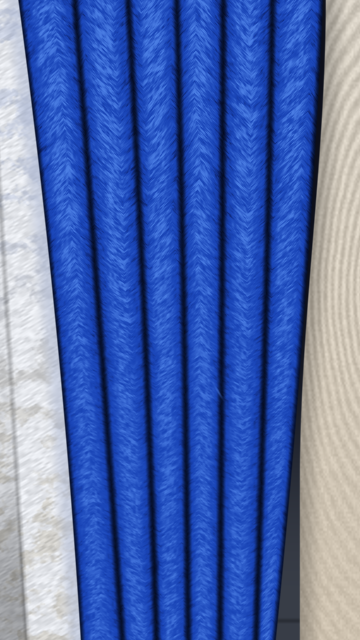
This texture is drawn by a WebGL 1 fragment shader. Its source:

```glsl
precision highp float;
// Hanging fabrics: six blue woven folds between a pale brocade and a ribbed beige cloth.
// Each seam is a bowed line; folds are shaded by their position between two seams,
// and the weaves come from stretched value noise and warped contour lines.
uniform vec2 u_resolution;

// Seams as (x at top, x at bottom, sideways bow)
const vec3 SEAM_0 = vec3(0.051, 0.2245, 0.016);
const vec3 SEAM_1 = vec3(0.208, 0.340, 0.002);
const vec3 SEAM_2 = vec3(0.356, 0.435, 0.006);
const vec3 SEAM_3 = vec3(0.491, 0.523, 0.004);
const vec3 SEAM_4 = vec3(0.620, 0.611, 0.001);
const vec3 SEAM_5 = vec3(0.757, 0.711, 0.004);
const vec3 SEAM_6 = vec3(0.898, 0.766, 0.012);

const vec3 BLUE_DEEP = vec3(0.02, 0.06, 0.27);
const vec3 BLUE_MID = vec3(0.10, 0.27, 0.72);
const vec3 BLUE_LIGHT = vec3(0.29, 0.49, 0.89);
const vec3 PALE = vec3(0.89, 0.90, 0.92);
const vec3 PALE_COOL = vec3(0.69, 0.73, 0.83);
const vec3 PALE_WARM = vec3(0.75, 0.73, 0.68);
const vec3 BEIGE = vec3(0.79, 0.765, 0.72);
const vec3 GAP_TOP = vec3(0.05, 0.06, 0.10);
const vec3 GAP_LOW = vec3(0.22, 0.24, 0.28);
const float WEAVE_STRENGTH = 0.75;
const float RIB_STRENGTH = 0.055;

float hash(vec2 p) {
  p = fract(p * vec2(0.1031, 0.1130));
  p += dot(p, p.yx + 33.33);
  return fract((p.x + p.y) * p.x * 17.0);
}

float noise(vec2 p) {
  vec2 i = floor(p), f = fract(p);
  f = f * f * (3.0 - 2.0 * f);
  return mix(mix(hash(i), hash(i + vec2(1.0, 0.0)), f.x),
             mix(hash(i + vec2(0.0, 1.0)), hash(i + vec2(1.0, 1.0)), f.x), f.y);
}

float fbm(vec2 p) {
  float sum = 0.0, gain = 0.5;
  for (int i = 0; i < 4; i++) {
    sum += gain * noise(p);
    p = p * 2.03 + 17.0;
    gain *= 0.5;
  }
  return sum / 0.9375;
}

float seamX(vec3 seam, float down) {
  return mix(seam.x, seam.y, down) + seam.z * 4.0 * down * (1.0 - down);
}

// Narrows span (left, right, index) to the fold that holds x.
void narrow(inout vec3 span, float x, float down, vec3 seam) {
  float edge = seamX(seam, down);
  if (x > edge) span = vec3(edge, span.y, span.z + 1.0);
  else span.y = min(span.y, edge);
}

vec3 blueFolds(vec2 q, float down) {
  vec3 span = vec3(seamX(SEAM_0, down), seamX(SEAM_6, down), 0.0);
  narrow(span, q.x, down, SEAM_1);
  narrow(span, q.x, down, SEAM_2);
  narrow(span, q.x, down, SEAM_3);
  narrow(span, q.x, down, SEAM_4);
  narrow(span, q.x, down, SEAM_5);
  float u = clamp((q.x - span.x) / (span.y - span.x), 0.0, 1.0);

  // Chevron strokes, coarse above and fine below
  float upper = 1.0 - smoothstep(0.15, 0.75, down);
  float zig = abs(fract(u * 0.8 + span.z * 0.37 + 0.15 * noise(q * 6.0)) - 0.5);
  float slanted = q.y + zig * mix(0.06, 0.16, upper);
  float strokes = noise(vec2(q.x * 62.0 + span.z * 9.0, slanted * 145.0));
  float fine = noise(vec2(q.x * 150.0, slanted * 230.0));
  float bands = sin(slanted * 95.0 + 5.0 * noise(q * 9.0));
  float weave = (strokes - 0.5) * 0.75 + (fine - 0.5) * 0.6 + bands * 0.10 * upper;
  weave *= WEAVE_STRENGTH * mix(0.75, 1.05, upper);

  // Rounded cross-section with a narrow shadow on each seam
  float roundness = smoothstep(0.0, 0.40, u) * (1.0 - smoothstep(0.55, 1.0, u));
  float light = 0.30 + 0.42 * roundness + 0.12 * (fbm(q * vec2(8.0, 4.0)) - 0.5);
  light += 0.07 * upper * roundness + weave * (0.35 + 0.5 * roundness);
  vec3 col = mix(BLUE_DEEP, BLUE_MID, smoothstep(-0.10, 0.50, light));
  col = mix(col, BLUE_LIGHT, smoothstep(0.42, 1.15, light));
  float seamGap = min(q.x - span.x, span.y - q.x);
  col *= mix(0.30, 1.0, smoothstep(0.0, 0.016, seamGap));

  // Short pulled thread
  vec2 snag = q - vec2(0.606, 0.69);
  float thread = smoothstep(0.006, 0.0, abs(snag.x + snag.y * 0.6)) * smoothstep(0.03, 0.0, abs(snag.y));
  return mix(col, BLUE_LIGHT, 0.5 * thread);
}

vec3 paleBrocade(vec2 q, float down, float edge) {
  float patches = smoothstep(0.45, 0.65, fbm(q * vec2(15.0, 22.0)) + 0.12 * (noise(q * 130.0) - 0.5));
  float twill = noise(vec2((q.x + q.y) * 45.0, (q.y - q.x * 0.6) * 170.0));
  vec3 col = mix(PALE, mix(PALE_COOL, PALE_WARM, smoothstep(0.2, 0.8, down)), patches * 0.55);
  col += (twill - 0.5) * 0.14;
  float rim = smoothstep(0.055, 0.01, edge - q.x);
  col = mix(col, PALE_COOL, rim * 0.55);
  float fold = q.x - (0.108 * down - 0.033);
  col *= 1.0 - 0.20 * smoothstep(0.012, 0.0, abs(fold));
  float behind = smoothstep(0.004, -0.004, fold);
  return col * (1.0 - behind * mix(0.04, 0.30, smoothstep(0.65, 0.95, down)));
}

vec3 ribbedBeige(vec2 q, float down, float edge) {
  float radius = length((q - vec2(1.07, 0.98)) * vec2(1.7, 0.55));
  float ribs = sin(radius * 190.0 + 5.0 * fbm(q * vec2(9.0, 5.0)));
  float grain = noise(q * vec2(190.0, 150.0)) - 0.5;
  float fade = mix(1.0, 0.35, smoothstep(0.45, 0.85, down));
  vec3 col = BEIGE + RIB_STRENGTH * fade * ribs + 0.055 * grain;
  col += mix(vec3(0.01), vec3(-0.01, -0.03, -0.055), down);
  return col * mix(0.80, 1.03, smoothstep(0.0, 0.07, q.x - edge));
}

void main() {
  vec2 uv = gl_FragCoord.xy / u_resolution;
  vec2 q = vec2(uv.x, uv.y * 16.0 / 9.0);
  float down = 1.0 - uv.y;
  float aa = 1.0 / u_resolution.x;
  float blueLeft = seamX(SEAM_0, down);
  float blueRight = seamX(SEAM_6, down);
  float beigeLeft = 0.833 + 0.072 * (1.0 - smoothstep(0.0, 0.75, down));

  // Dark opening, then the three cloths in front of it
  vec3 col = mix(GAP_TOP, GAP_LOW, smoothstep(0.45, 0.95, down));
  col *= 1.0 - 0.25 * smoothstep(0.006, 0.0, abs(down - 0.97));
  col = mix(col, ribbedBeige(q, down, beigeLeft), smoothstep(-aa, aa, uv.x - beigeLeft));
  col = mix(col, blueFolds(q, down), smoothstep(-aa, aa, blueRight - uv.x));
  col = mix(col, paleBrocade(q, down, blueLeft), smoothstep(-aa, aa, blueLeft - uv.x));
  gl_FragColor = vec4(clamp(col, 0.0, 1.0), 1.0);
}
```
